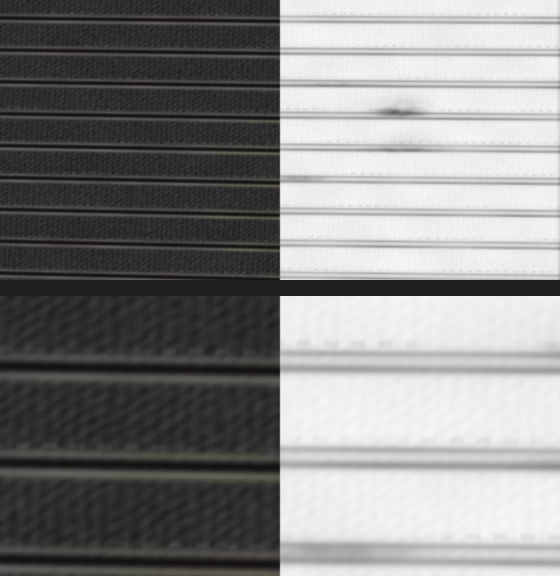
Top: the whole. Bottom: its middle third, enlarged.
Give the GLSL for this texture, as a Shadertoy shader.

```glsl
// Ribbed woven cloth in two halves: charcoal on the left, stained white on the right.

// Layout, in units of the canvas height
const float PITCH = 0.1146;        // distance between ribs
const float FIRST_RIB = 0.0705;    // depth of the first rib below the top edge
const vec2 DARK_TILT = vec2(0.011, 0.024);  // rib slope at top and bottom
const vec2 LIGHT_TILT = vec2(0.004, 0.012);
const float RIDGE_GAP = 0.0110;    // rib centre to dark cloth ridge
const float CREASE_GAP = 0.0092;   // rib centre to white cloth crease
const float STITCH_GAP = 0.0210;
const float STITCHES = 31.0;       // stitches across one half
const vec2 WEAVE = vec2(46.0, 58.0);  // threads across and down

// Colours
const vec3 CHARCOAL = vec3(0.178, 0.176, 0.180);
const vec3 GROOVE = vec3(0.075, 0.060, 0.065);
const vec3 RIDGE = vec3(0.375, 0.370, 0.375);
const vec3 WHITE = vec3(0.938);
const vec3 CREASE = vec3(0.56);
const vec3 SOOT = vec3(0.27);

// Stains: centre x, depth, half width, half height
const vec4 STAINS[6] = vec4[6](
    vec4(0.425, 0.403, 0.075, 0.014), vec4(0.430, 0.375, 0.090, 0.030),
    vec4(0.430, 0.535, 0.150, 0.009), vec4(0.060, 0.638, 0.090, 0.011),
    vec4(0.200, 0.302, 0.150, 0.009), vec4(0.450, 0.505, 0.080, 0.025));
const float STAIN_STRENGTH[6] = float[6](0.75, 0.16, 0.35, 0.32, 0.22, 0.08);

vec2 hash2(vec2 p) {
    vec3 h = fract(p.xyx * vec3(0.1031, 0.1030, 0.0973));
    h += dot(h, h.yzx + 33.33);
    return fract((h.xx + h.yz) * h.zy);
}

vec2 gradient(vec2 cell) {
    float angle = 6.2832 * hash2(cell + 91.0).x;
    return vec2(cos(angle), sin(angle));
}

float gradientNoise(vec2 p) {
    vec2 i = floor(p), f = p - i;
    vec2 u = f * f * f * (f * (f * 6.0 - 15.0) + 10.0);
    vec2 e = vec2(1.0, 0.0);
    float low = mix(dot(gradient(i), f), dot(gradient(i + e), f - e), u.x);
    float high = mix(dot(gradient(i + e.yx), f - e.yx),
                     dot(gradient(i + e.xx), f - e.xx), u.x);
    return mix(low, high, u.y);
}

float softLine(float distanceTo, float width) {
    float t = distanceTo / width;
    return exp(-t * t);
}

// Staggered slanted threads, roughened by noise; about -1 to 1
float weave(vec2 p) {
    vec2 t = p * WEAVE;
    t += 0.30 * vec2(gradientNoise(p * 17.0), gradientNoise(p * 19.0 + 40.0));
    float threads = sin(6.2832 * (t.x + 0.55 * t.y)) * sin(3.1416 * (t.y - 0.35 * t.x));
    float fuzz = gradientNoise(vec2(t.x + t.y, (t.y - t.x) * 0.55) * 1.3);
    return 0.50 * threads + 0.90 * fuzz;
}

// Signed distance below the nearest rib in x, rib number in y
vec2 nearestRib(vec2 p, vec2 tilt) {
    float depth = p.y - mix(tilt.x, tilt.y, p.y) * (p.x - 0.5) - FIRST_RIB;
    float rib = round(depth / PITCH);
    return vec2(depth - rib * PITCH, rib);
}

float stitches(vec2 p, vec2 rib) {
    float along = p.x * STITCHES + 0.37 * rib.y;
    float dash = smoothstep(-0.45, 0.35, cos(6.2832 * along));
    float wear = smoothstep(-0.35, 0.30, gradientNoise(vec2(p.x * 5.0, rib.y * 3.7 + 0.5)));
    return dash * wear * softLine(rib.x + STITCH_GAP, 0.0042);
}

vec3 darkCloth(vec2 p) {
    vec2 rib = nearestRib(p, DARK_TILT);
    float patchy = gradientNoise(p * vec2(5.0, 9.0));
    vec3 color = CHARCOAL + 0.052 * weave(p) + 0.020 * patchy;
    color += 0.060 * stitches(p, rib);
    // Faint coloured sheen along the ridges
    float hue = gradientNoise(vec2(p.x * 2.3, rib.y * 1.7 + 0.4));
    vec3 sheen = RIDGE + hue * vec3(0.05, -0.02, 0.04)
               + vec3(0.035, 0.025, -0.035) * smoothstep(0.5, 1.0, p.x) * smoothstep(0.2, 0.6, p.y);
    float wear = 0.85 + 0.35 * gradientNoise(vec2(p.x * 7.0, rib.y * 2.3 + 0.3));
    color = mix(color, sheen, 0.72 * wear * softLine(rib.x + RIDGE_GAP, 0.0062));
    color = mix(color, sheen, wear * softLine(rib.x - RIDGE_GAP, 0.0068));
    return mix(color, GROOVE, 0.92 * softLine(rib.x, 0.0058));
}

vec3 whiteCloth(vec2 p) {
    vec2 rib = nearestRib(p, LIGHT_TILT);
    float patchy = gradientNoise(p * vec2(6.0, 11.0) + 20.0);
    vec3 color = WHITE + 0.020 * weave(p + 3.0) + 0.030 * patchy;
    color -= 0.060 * stitches(p, rib);
    // A pair of creases with shade between them
    float wear = 0.82 + 0.50 * gradientNoise(vec2(p.x * 4.0, rib.y * 2.9 + 0.6));
    color -= 0.085 * softLine(rib.x, 0.0160);
    color = mix(color, CREASE, 0.58 * wear * softLine(rib.x + CREASE_GAP, 0.0048));
    color = mix(color, CREASE, 0.82 * wear * softLine(rib.x - CREASE_GAP, 0.0056));
    // Soot gathered near the ribs
    float grain = 1.0 + 0.7 * gradientNoise(p * vec2(24.0, 50.0));
    for (int i = 0; i < 6; i++) {
        vec2 r = (p - STAINS[i].xy) / STAINS[i].zw;
        color = mix(color, SOOT, clamp(STAIN_STRENGTH[i] * grain * exp(-dot(r, r)), 0.0, 1.0));
    }
    return color - 0.10 * smoothstep(0.985, 1.0, p.x);
}

void mainImage(out vec4 fragColor, in vec2 fragCoord) {
    vec2 uv = fragCoord / iResolution.xy;
    vec2 p = vec2(uv.x * 2.0, 1.0 - uv.y);  // x spans both halves, y is depth
    float pixel = 2.0 / iResolution.x;
    float side = smoothstep(-pixel, pixel, p.x - 1.0);
    vec3 color = mix(darkCloth(p), whiteCloth(p - vec2(1.0, 0.0)), side);
    fragColor = vec4(clamp(color, 0.0, 1.0), 1.0);
}
```
